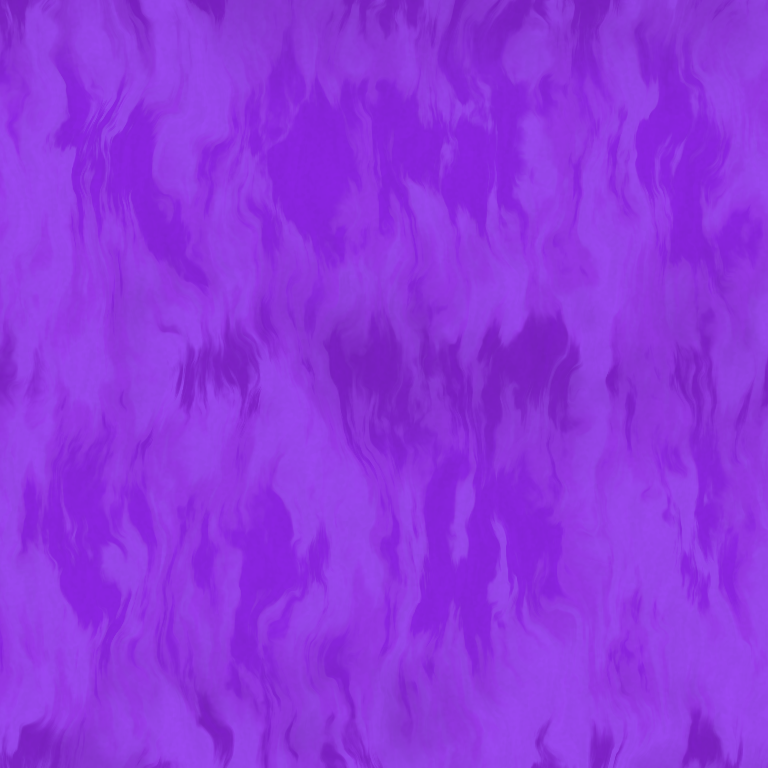
Give the GLSL for this texture, as a Shadertoy shader.

```glsl
const vec2 REPEATS = vec2(4.0, 2.0);
const float SEAM_SHIFT = 0.025;       // height of the lowest seam
const float WARP = 0.10;              // sideways bend of the strokes
const float DEEP_AMOUNT = 0.20;       // bare patches inside the repeats
const float SMUDGE_AMOUNT = 0.24;     // dark smudges on the seams
const float GRAIN = 0.025;
const vec2 CLOUD_SCALE = vec2(7.0, 5.0);
const vec2 STROKE_SCALE = vec2(34.0, 11.0);
const vec2 FINE_SCALE = vec2(110.0, 17.0);
const vec3 LIGHT = vec3(0.59, 0.275, 0.92);
const vec3 MID = vec3(0.575, 0.215, 0.885);
const vec3 DEEP = vec3(0.525, 0.135, 0.865);
const vec3 HAZE = vec3(0.50, 0.20, 0.78);
const vec3 SMUDGE = vec3(0.46, 0.11, 0.74);

vec3 hash3(vec2 p) {
    vec3 q = fract(p.xyx * vec3(0.1031, 0.1030, 0.0973));
    q += dot(q, q.yxz + 33.33);
    return fract((q.xxy + q.yzz) * q.zyx);
}

// Cellular noise: random tones blended around scattered points
float cellNoise(vec2 p) {
    vec2 id = floor(p), f = fract(p);
    float sum = 0.0, total = 0.0;
    for (int y = -1; y <= 1; y++)
    for (int x = -1; x <= 1; x++) {
        vec2 offset = vec2(x, y);
        vec3 h = hash3(id + offset + 57.0);
        vec2 d = offset + h.xy - f;
        float weight = exp(-6.0 * dot(d, d));
        sum += weight * h.z;
        total += weight;
    }
    return sum / total;
}

float layered(vec2 p) {
    float sum = 0.0, amp = 0.53;
    for (int i = 0; i < 4; i++) {
        sum += amp * cellNoise(p);
        p = p * 2.03 + vec2(17.3, 9.1);
        amp *= 0.5;
    }
    return sum;
}

// Bare patch in each repeat: crisp left edge, soft elsewhere
float patchShape(vec2 cell) {
    vec2 f = fract(cell);
    vec3 h = hash3(floor(cell) + 11.0);
    vec2 d = f - vec2(0.4 + 0.3 * h.x, 0.46 + 0.14 * h.y);
    float sides = smoothstep(0.0, 0.05, f.x) * (1.0 - smoothstep(0.65, 1.0, f.x));
    return sides * exp(-dot(d * d, vec2(4.0, 18.0))) * mix(0.75, 1.2, h.z);
}

// Smudge around each seam crossing
float smudgeShape(vec2 cell) {
    vec2 corner = floor(cell + 0.5);
    vec3 h = hash3(corner + 23.0);
    vec2 d = cell - corner - vec2(0.3 * h.x - 0.15, 0.0);
    float across = 1.0 - smoothstep(0.15, 0.5, abs(d.x));
    return across * exp(-60.0 * d.y * d.y) * mix(0.5, 1.1, h.z);
}

void mainImage(out vec4 fragColor, in vec2 fragCoord) {
    vec2 p = fragCoord / iResolution.xy;

    // Layered sines and clouds bend the vertical strokes
    float clouds = layered(p * CLOUD_SCALE);
    vec2 q = p;
    q.x += WARP * (clouds - 0.5) + 0.006 * sin(p.y * 31.0 + 4.0 * sin(p.x * 13.0));
    q.y += 0.012 * sin(p.x * 27.0 + 2.0 * sin(p.y * 19.0));
    float strokes = layered(q * STROKE_SCALE);
    float fine = layered(q * FINE_SCALE + 5.0);
    float paint = 0.5 * strokes + 0.2 * fine + 0.3 * clouds;

    vec2 wobble = 0.05 * vec2(strokes - 0.5, fine - 0.5);
    vec2 cell = (p + wobble - vec2(0.0, SEAM_SHIFT)) * REPEATS;

    // Light paint over the middle tone, worn to the deep tone
    vec3 color = mix(LIGHT, MID, smoothstep(0.40, 0.56, paint));
    float deep = smoothstep(0.56, 0.66, paint + DEEP_AMOUNT * patchShape(cell) - 0.03);
    color = mix(color, DEEP, 0.9 * deep);

    // Dull haze along the seams, strongest at the top
    float seam = cell.y - floor(cell.y + 0.5);
    float haze = exp(-22.0 * seam * seam) * smoothstep(0.38, 0.68, clouds);
    haze = max(haze, 0.85 * smoothstep(0.84, 1.0, p.y) * smoothstep(0.3, 0.6, paint));
    color = mix(color, HAZE, 0.7 * haze);

    // Dark streaked smudges
    float smudge = smoothstep(0.57, 0.72, paint + SMUDGE_AMOUNT * smudgeShape(cell) - 0.03);
    smudge *= exp(-14.0 * seam * seam);
    color = mix(color, SMUDGE, 0.8 * smudge);

    color *= 1.0 + GRAIN * (cellNoise(p * 240.0) - 0.5) + 0.06 * (fine - 0.5);
    fragColor = vec4(color, 1.0);
}
```
